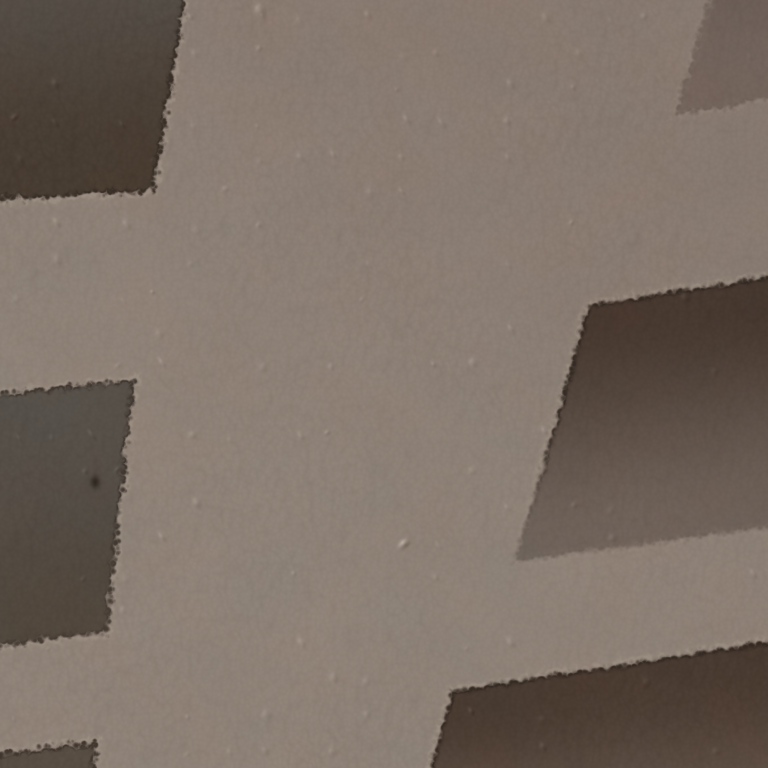
A three.js fragment shader for this texture:

```glsl
// Weathered plaster wall with slanted recesses, cut as four-sided distance fields.
// Cellular noise frays their rims into broken dark creases and pale crumbs; layered
// sines mottle the surface, and sparse hashed cells scatter small chips over it.
#define WALL vec3(0.553, 0.503, 0.462)
#define WALL_SHADE vec3(0.522, 0.467, 0.428)
#define CREASE vec3(0.17, 0.135, 0.11)
#define LIP vec3(0.66, 0.605, 0.55)
#define FRAY 0.0085
#define FRAY_SCALE 80.0
#define MOTTLE 0.007
#define GRAIN 0.030
#define CHIP_SCALE 22.0
#define CHIP_RATE 0.22

varying vec2 vUv;

vec2 hash2(vec2 p) {
  vec3 q = fract(vec3(p.xyx) * vec3(0.1031, 0.1030, 0.0973));
  q += dot(q, q.yzx + 33.33);
  return fract((q.xx + q.yz) * q.zy);
}

// Distance to the nearest scattered point, in cell units.
float cellular(vec2 p) {
  vec2 cell = floor(p), f = fract(p);
  float nearest = 2.0;
  for (int y = -1; y <= 1; y++)
    for (int x = -1; x <= 1; x++) {
      vec2 o = vec2(float(x), float(y));
      vec2 d = o + hash2(cell + o + 40.0) - f;
      nearest = min(nearest, dot(d, d));
    }
  return sqrt(nearest);
}

float layeredSines(vec2 p) {
  float sum = 0.0, amp = 0.5;
  for (int i = 0; i < 5; i++) {
    sum += amp * sin(p.x + 1.7 * sin(p.y * 0.8)) * sin(p.y + 1.3 * sin(p.x * 0.7));
    p = mat2(1.5, 1.1, -1.1, 1.5) * p + 2.3;
    amp *= 0.62;
  }
  return sum;
}

// Signed distance from the line a-b, positive on its left.
float side(vec2 p, vec2 a, vec2 b) {
  vec2 e = normalize(b - a);
  return dot(p - a, vec2(-e.y, e.x));
}

// Recess with corners clockwise from top left; rim = (bottom, top) sharpness.
// rough = (fray offset, crumb pattern), the latter from 0 to 1.
void recess(inout vec3 col, vec2 p, vec2 rough, vec2 tl, vec2 tr, vec2 br, vec2 bl,
            vec3 upper, vec3 lower, vec2 rim) {
  float top = side(p, tl, tr), bottom = side(p, br, bl);
  float d = max(max(top, bottom), max(side(p, tr, br), side(p, bl, tl)));
  float height = clamp(bottom / min(top + bottom, -0.001), 0.0, 1.0);
  float edge = mix(rim.x, rim.y, smoothstep(0.0, 0.65, height));
  d += rough.x;
  float blur = mix(0.010, 0.0025, edge);
  float inside = 1.0 - smoothstep(-blur, blur, d);
  float lip = exp(-pow((d - 0.0055) / 0.0038, 2.0)) * mix(0.15, 1.0, rough.y);
  float crease = exp(-pow((d + 0.0015) / 0.0032, 2.0)) * mix(1.0, 0.35, rough.y);
  vec3 floorCol = mix(lower, upper, smoothstep(0.05, 0.95, height));
  floorCol += (col - WALL) * 0.8;
  col = mix(col, floorCol, inside);
  col = mix(col, LIP, lip * (0.1 + 0.5 * edge));
  col = mix(col, CREASE, crease * edge * 0.85);
}

// Tilted chip: pale on its upper left, shaded on its lower right.
float chip(vec2 p, vec2 at, vec2 size) {
  vec2 q = p - at;
  q = vec2(q.x * 0.8 + q.y * 0.6, q.y * 0.8 - q.x * 0.6) / size;
  return exp(-dot(q, q) * 1.6) * clamp(q.y * 1.4 - q.x * 0.4 + 0.25, -1.0, 1.0);
}

float scatteredChips(vec2 p) {
  vec2 q = p * CHIP_SCALE, cell = floor(q);
  vec2 r = hash2(cell + 7.0), s = hash2(cell + 91.0);
  vec2 size = vec2(0.06 + 0.08 * s.y, 0.08 + 0.12 * r.x);
  return chip(fract(q), 0.35 + 0.3 * r, size) * step(s.x, CHIP_RATE) * (0.4 + 0.6 * r.y);
}

void main() {
  vec2 p = vUv;

  // Plaster: shade toward the upper right, mottling, upright flecks and fine grain
  float shade = smoothstep(0.35, 1.15, p.y * 0.75 + p.x * 0.4);
  vec3 col = mix(WALL, WALL_SHADE, shade);
  float flecks = cellular(p * vec2(105.0, 62.0) + layeredSines(p * 30.0));
  float fine = cellular(p * 170.0);
  float patchy = 0.6 + 0.4 * layeredSines(p * 9.0 + 3.0);
  col += MOTTLE * layeredSines(p * 16.0);
  col += vec3(0.008, -0.002, -0.004) * layeredSines(p * 21.0 + 5.0);
  col += GRAIN * ((0.48 - flecks) * patchy + 0.6 * (0.48 - fine));

  // Rim wobble and crumbs shared by all recesses
  float coarse = cellular(p * FRAY_SCALE), crumb = cellular(p * 130.0 + 9.0);
  vec2 rough = vec2(FRAY * (coarse - 0.5 + 0.6 * (crumb - 0.5)) + 0.003 * layeredSines(p * 38.0),
                    smoothstep(0.25, 0.75, crumb + 0.25 * layeredSines(p * 55.0)));
  vec2 calm = rough * vec2(0.55, 0.8);

  // Left column, from the top down
  recess(col, p, rough, vec2(-0.2, 1.1), vec2(0.254, 1.1), vec2(0.198, 0.754), vec2(-0.2, 0.730),
         vec3(0.355, 0.330, 0.303), vec3(0.285, 0.240, 0.198), vec2(0.8, 0.85));
  recess(col, p, rough, vec2(-0.2, 0.467), vec2(0.172, 0.503), vec2(0.138, 0.178), vec2(-0.2, 0.137),
         vec3(0.335, 0.311, 0.284), vec3(0.315, 0.278, 0.240), vec2(0.6, 0.75));
  recess(col, p, rough, vec2(-0.2, -0.002), vec2(0.122, 0.031), vec2(0.118, -0.1), vec2(-0.2, -0.1),
         vec3(0.335, 0.295, 0.255), vec3(0.335, 0.295, 0.255), vec2(0.75));

  // Right column, from the top down
  recess(col, p, rough, vec2(0.958, 1.1), vec2(1.2, 1.1), vec2(1.2, 0.910), vec2(0.882, 0.852),
         vec3(0.435, 0.385, 0.355), vec3(0.470, 0.415, 0.380), vec2(0.15, 0.05));
  recess(col, p, calm, vec2(0.768, 0.602), vec2(1.2, 0.670), vec2(1.2, 0.343), vec2(0.673, 0.271),
         vec3(0.290, 0.236, 0.200), vec3(0.432, 0.384, 0.350), vec2(0.15, 0.9));
  recess(col, p, calm, vec2(0.589, 0.099), vec2(1.2, 0.194), vec2(1.2, -0.15), vec2(0.523, -0.15),
         vec3(0.285, 0.228, 0.190), vec3(0.425, 0.365, 0.325), vec2(0.8, 0.9));

  // Chips and one dark pit
  col += 0.10 * scatteredChips(p);
  col += 0.24 * chip(p, vec2(0.526, 0.292), vec2(0.008, 0.006));
  col += 0.14 * chip(p, vec2(0.338, 0.987), vec2(0.007, 0.010));
  vec2 pit = (p - vec2(0.124, 0.372)) / vec2(0.006, 0.008);
  col -= 0.14 * exp(-dot(pit, pit));

  gl_FragColor = vec4(clamp(col, 0.0, 1.0), 1.0);
}
```
